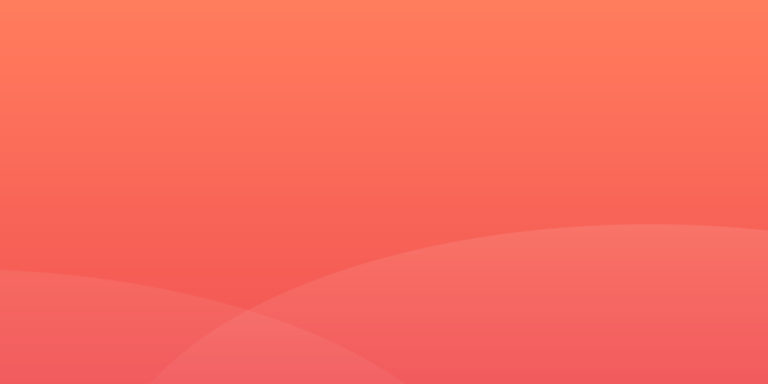
Reproduce this background procedurally as a WebGL 1 fragment shader.

```glsl
precision highp float;
// Coral sunset gradient with two broad translucent hills that overlap at the bottom.

uniform vec2 u_resolution;

#define TOP_COLOR    vec3(1.010, 0.490, 0.365)
#define MIDDLE_COLOR vec3(0.963, 0.368, 0.335)
#define BOTTOM_COLOR vec3(0.945, 0.330, 0.343)
#define MIDDLE_Y     0.29
#define HILL_RADII   vec2(1.414, 0.682)
#define LEFT_HILL    vec2(-0.114, -0.383)
#define RIGHT_HILL   vec2(1.693, -0.266)
#define LEFT_ALPHA   vec2(0.045, 0.070)
#define RIGHT_ALPHA  vec2(0.035, 0.105)

// Approximate signed distance to an axis-aligned ellipse, negative inside.
float ellipseDistance(vec2 offset, vec2 radii) {
  float scaled = length(offset / radii);
  float slope = length(offset / (radii * radii));
  return scaled * (scaled - 1.0) / max(slope, 1e-4);
}

// Vertical sky gradient with a stop at MIDDLE_Y.
vec3 skyColor(float y) {
  vec3 upper = mix(MIDDLE_COLOR, TOP_COLOR, (y - MIDDLE_Y) / (1.0 - MIDDLE_Y));
  vec3 lower = mix(BOTTOM_COLOR, MIDDLE_COLOR, y / MIDDLE_Y);
  return min(y > MIDDLE_Y ? upper : lower, 1.0);
}

// White veil over one hill; alphaRange holds its opacity at the floor and crest.
vec3 addHill(vec3 color, vec2 point, vec2 center, vec2 alphaRange, float pixel) {
  float edge = ellipseDistance(point - center, HILL_RADII);
  float coverage = 1.0 - smoothstep(-pixel, pixel, edge);
  float crest = center.y + HILL_RADII.y;
  float alpha = mix(alphaRange.x, alphaRange.y, clamp(point.y / crest, 0.0, 1.0));
  return mix(color, vec3(1.0), alpha * coverage);
}

void main() {
  // The canvas spans 2 units across and 1 unit up.
  vec2 point = gl_FragCoord.xy / u_resolution * vec2(2.0, 1.0);
  float pixel = 1.0 / u_resolution.y;

  vec3 color = skyColor(point.y);
  color = addHill(color, point, LEFT_HILL, LEFT_ALPHA, pixel);
  color = addHill(color, point, RIGHT_HILL, RIGHT_ALPHA, pixel);

  gl_FragColor = vec4(color, 1.0);
}
```
